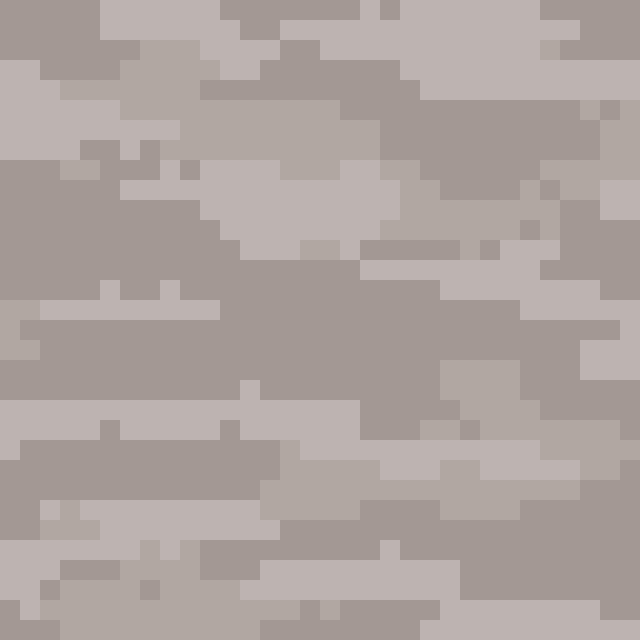
Write a WebGL 1 fragment shader that draws this pattern.

```glsl
precision highp float;

uniform vec2 u_resolution;

const float CELLS = 32.0;                          // blocks across the canvas
const vec3 BASE_COLOR  = vec3(0.639, 0.596, 0.580);
const vec3 TAN_COLOR   = vec3(0.694, 0.655, 0.635);
const vec3 LIGHT_COLOR = vec3(0.741, 0.702, 0.694);
const vec2 TAN_SIZE   = vec2(8.0, 4.2);            // patch scale in blocks
const vec2 LIGHT_SIZE = vec2(8.0, 2.8);
const float TAN_LEVEL   = 0.60;                    // higher means fewer patches
const float LIGHT_LEVEL = 0.60;
const float TAN_SEED   = 17.0;
const float LIGHT_SEED = 43.0;
const float DETAIL = 0.3;                          // weight of the fine octave
const float RAGGED = 0.10;                         // per-block edge breakup

float hash(vec2 p) {
  return fract(sin(dot(p, vec2(127.1, 311.7))) * 43758.5453);
}

// Vertical neighbours are paired as v and 1 - v, which keeps coverage even.
float latticeValue(vec2 p) {
  float row = p.y + mod(p.x, 2.0);
  float v = hash(vec2(p.x, floor(row * 0.5)));
  return mod(row, 2.0) < 0.5 ? v : 1.0 - v;
}

float valueNoise(vec2 p) {
  vec2 i = floor(p);
  vec2 f = fract(p);
  f = f * f * (3.0 - 2.0 * f);
  float low  = mix(latticeValue(i), latticeValue(i + vec2(1.0, 0.0)), f.x);
  float high = mix(latticeValue(i + vec2(0.0, 1.0)), latticeValue(i + 1.0), f.x);
  return mix(low, high, f.y);
}

// Wide two-octave noise with a small random offset for each block
float patchField(vec2 block, vec2 size, float seed) {
  vec2 p = (block + 0.5) / size + seed;
  float n = mix(valueNoise(p), valueNoise(p * 2.0 + 31.0), DETAIL);
  return n + RAGGED * (hash(block + seed) - 0.5);
}

vec3 camouflage(vec2 uv) {
  vec2 block = floor(uv * CELLS);
  vec3 color = BASE_COLOR;
  color = mix(color, TAN_COLOR, step(TAN_LEVEL, patchField(block, TAN_SIZE, TAN_SEED)));
  return mix(color, LIGHT_COLOR, step(LIGHT_LEVEL, patchField(block, LIGHT_SIZE, LIGHT_SEED)));
}

void main() {
  // Four samples per pixel smooth block edges that fall inside a pixel
  vec3 color = vec3(0.0);
  for (int y = 0; y < 2; y++) {
    for (int x = 0; x < 2; x++) {
      vec2 offset = vec2(float(x), float(y)) * 0.5 - 0.25;
      color += camouflage((gl_FragCoord.xy + offset) / u_resolution.y);
    }
  }
  gl_FragColor = vec4(color * 0.25, 1.0);
}
```
